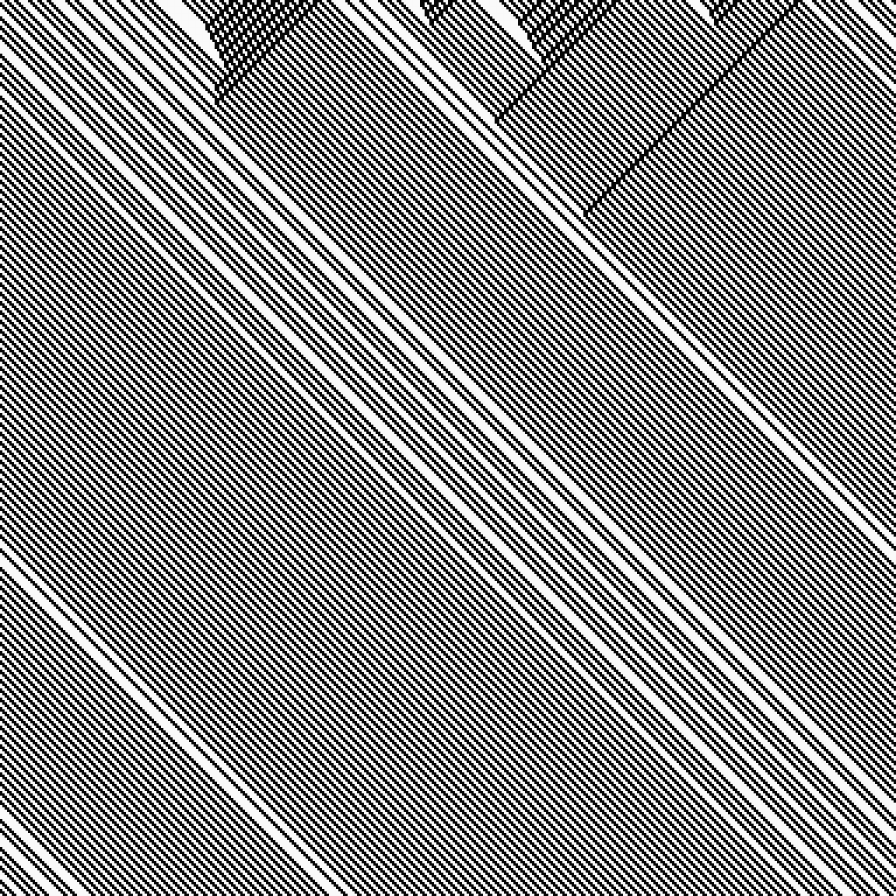
Reproduce this pattern procedurally as a Shadertoy shader.

```glsl
const float CELLS = 192.0;
const float SETTLED = 48.0;

// Each run of extra cells: start, spacing, count
const vec3 LASTING_GAPS[8] = vec3[8](
    vec3(5, 1, 1), vec3(11, 1, 2), vec3(18, 1, 2), vec3(72, 1, 2),
    vec3(76, 1, 1), vec3(173, 1, 1), vec3(182, 1, 2), vec3(189, 1, 1));
const vec3 BRIEF_GAPS[6] = vec3[6](
    vec3(23, 3, 2), vec3(34, 1, 5), vec3(79, 1, 2),
    vec3(86, 1, 3), vec3(102, 1, 4), vec3(148, 1, 2));
const vec3 JAMS[5] = vec3[5](
    vec3(49, 3, 7), vec3(91, 3, 3), vec3(116, 4, 5),
    vec3(155, 3, 2), vec3(171, 1, 1));

float countBefore(float x, vec3 run) {
    return clamp(ceil((x - run.x) / run.y), 0.0, run.z);
}

// Height of the first row: up one per empty cell, down one per full cell
float startHeight(float x, bool early) {
    float lap = floor(x / CELLS);
    x -= lap * CELLS;
    float gaps = 0.0, jams = 0.0;
    for (int i = 0; i < 8; i++) gaps += countBefore(x, LASTING_GAPS[i]);
    if (early) {
        for (int i = 0; i < 6; i++) gaps += countBefore(x, BRIEF_GAPS[i]);
        for (int i = 0; i < 5; i++) jams += countBefore(x, JAMS[i]);
    }
    return lap * 12.0 + gaps - jams + mod(x - gaps - jams, 2.0);
}

// Traffic automaton: each row's height is a minimum over its light cone
float emptyCell(vec2 cell) {
    bool early = cell.y < SETTLED;
    int steps = early ? int(cell.y) : 0;
    float x = early ? cell.x : cell.x - cell.y;
    float left = 1e5, right = 1e5;
    for (int k = 0; k <= steps; k++) {
        float reach = x + float(2 * k - steps);
        left = min(left, startHeight(reach, early));
        right = min(right, startHeight(reach + 1.0, early));
    }
    return step(left, right);
}

// Half steps join the moving cells into stepped diagonal stripes
float stripes(vec2 halfCell) {
    vec2 odd = mod(halfCell, 2.0);
    float arriving = odd.y * (1.0 - odd.x);
    return emptyCell(floor(halfCell * 0.5) + vec2(0.0, arriving));
}

void mainImage(out vec4 fragColor, in vec2 fragCoord) {
    // Pixel footprint in half cells, with rows running downward
    vec2 size = 2.0 * CELLS / iResolution.xy;
    vec2 uv = fragCoord / iResolution.xy;
    vec2 low = vec2(uv.x, 1.0 - uv.y) * 2.0 * CELLS - 0.5 * size + 1e-3;
    vec2 corner = floor(low);
    vec2 beyond = clamp((low + size - corner - 1.0) / size, 0.0, 1.0);

    // Weight each half cell by the area of the pixel it covers
    float light = 0.0;
    for (int i = 0; i < 4; i++) {
        vec2 side = vec2(i & 1, i >> 1);
        vec2 cover = mix(1.0 - beyond, beyond, side);
        float area = cover.x * cover.y;
        if (area > 0.01) light += area * stripes(corner + side);
    }
    fragColor = vec4(vec3(mix(0.02, 0.98, light)), 1.0);
}
```
